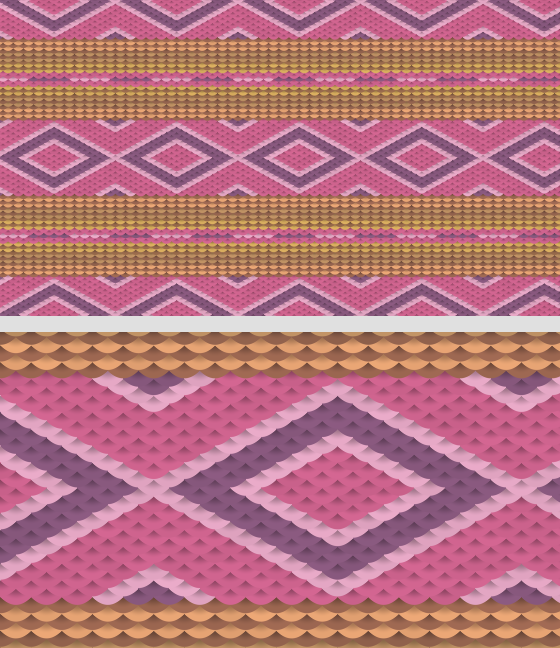
Top, the full canvas; bottom, a detail of the centre.
Reproduce this pattern procedurally as a WebGL 1 fragment shader.

```glsl
precision highp float;
// Woven-looking bands of overlapping, staggered scales: panels of nested diamonds
// alternate with ochre bands. Each scale takes one colour from its column and row,
// and neighbouring rows are layered from the bottom up with a shaded upper part.

uniform vec2 u_resolution;

#define ROWS_PER_HEIGHT 113.0
#define SCALES_PER_HEIGHT 30.94
#define CENTRE vec2(1.88, 56.26)   // diamond centre: scales right of middle, rows up
#define REPEAT vec2(12.0, 56.0)    // pattern repeat in scales and rows
#define DASH_REPEAT 8.0
#define SCALLOP_DEPTH 0.9
#define VARIATION 0.06
#define PINK vec3(0.77, 0.37, 0.53)
#define PALE vec3(0.85, 0.62, 0.73)
#define PURPLE vec3(0.51, 0.33, 0.47)
#define BROWN vec3(0.47, 0.29, 0.25)

float hash(vec2 p) {
  vec3 q = fract(vec3(p.xyx) * 0.1031);
  q += dot(q, q.yzx + 33.33);
  return fract((q.x + q.y) * q.z);
}

// Distance to the nearest repeat centre along one axis
float foldRepeat(float v, float period) {
  return abs(mod(v + 0.5 * period, period) - 0.5 * period);
}

// Nested rings: pink core, pale line, purple ring, pale line, then the outer chevron
vec3 diamondColour(float d) {
  if (d < 2.25) return PINK;
  if (d < 3.25) return PALE;
  if (d < 5.25) return PURPLE;
  if (d < 6.25) return PALE;
  if (d < 10.25) return PINK;
  return d < 11.25 ? PALE : PURPLE;
}

// Ochre rows, alternately bright and brown
vec3 ochreColour(float rowDist, float row) {
  vec3 tone = vec3(0.80, 0.64, 0.35);
  if (rowDist < 21.5) tone = vec3(0.71, 0.54, 0.37);
  if (rowDist < 17.5) tone = vec3(0.86, 0.61, 0.43);
  float darkRow = 1.0 - mod(row, 2.0);
  return mix(tone, BROWN, 0.7 * darkRow);
}

// Pink stripe with pale and purple dashes along its middle row
vec3 stripeColour(float rowDist, float column) {
  if (rowDist < 27.5) return PINK;
  float phase = mod(column + 6.25, DASH_REPEAT);
  return phase < 0.5 * DASH_REPEAT ? PALE : PURPLE;
}

vec3 scaleColour(float column, float row) {
  float rowDist = foldRepeat(row, REPEAT.y);
  float colDist = foldRepeat(column, REPEAT.x);
  if (rowDist < 13.5) return diamondColour(colDist + 0.5 * rowDist);
  if (rowDist < 25.5) return ochreColour(rowDist, row);
  return stripeColour(rowDist, column);
}

// Colour of one row of scales at p, with its coverage in alpha
vec4 scaleRow(vec2 p, float row, float soft) {
  float stagger = 0.5 * mod(row, 2.0);
  float column = floor(p.x - stagger + 0.5) + stagger;
  float across = 2.0 * (p.x - column);
  float lowerEdge = row + SCALLOP_DEPTH * (across * across - 0.5);
  float above = p.y - lowerEdge;
  float height = above / (1.0 + SCALLOP_DEPTH);
  float shade = mix(1.05, 0.74, smoothstep(0.3, 1.0, height));
  shade *= 1.0 + VARIATION * (hash(vec2(column * 2.0, row) + 200.0) - 0.5);
  return vec4(scaleColour(column, row) * shade, smoothstep(-soft, soft, above));
}

void main() {
  vec2 uv = vec2(gl_FragCoord.x - 0.5 * u_resolution.x, gl_FragCoord.y) / u_resolution.y;
  vec2 p = uv * vec2(SCALES_PER_HEIGHT, ROWS_PER_HEIGHT) - CENTRE;
  float soft = 0.7 * ROWS_PER_HEIGHT / u_resolution.y;

  // Upper rows overlap lower ones
  float firstRow = floor(p.y) - 1.0;
  vec3 colour = scaleRow(p, firstRow, soft).rgb;
  for (int i = 1; i <= 2; i++) {
    vec4 layer = scaleRow(p, firstRow + float(i), soft);
    colour = mix(colour, layer.rgb, layer.a);
  }
  gl_FragColor = vec4(colour, 1.0);
}
```
